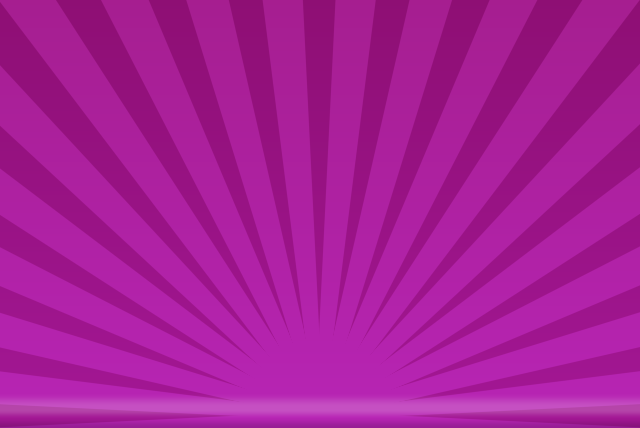
A WebGL 1 fragment shader for this background:

```glsl
precision highp float;

uniform vec2 u_resolution;

#define SUN_CENTER vec2(0.4987, 0.0285)
#define RAY_COUNT 36.0
#define RAY_START 0.2
#define RAY_SPREAD 0.0494
#define LIGHT_TOP vec3(0.650, 0.118, 0.565)
#define LIGHT_LOW vec3(0.720, 0.143, 0.710)
#define DARK_TOP vec3(0.557, 0.058, 0.455)
#define DARK_LOW vec3(0.640, 0.090, 0.585)
#define GLOW_STRENGTH 0.2
#define GLOW_HEIGHT 0.050
#define FLOOR_HEIGHT 0.026
#define FLOOR_SHADE 0.82

// Signed distance to the nearest wedge; negative inside
float rayDistance(vec2 p) {
  float sector = 6.283185 / RAY_COUNT;
  float angle = mod(atan(p.x, p.y) + 0.5 * sector, sector) - 0.5 * sector;
  vec2 local = length(p) * vec2(abs(sin(angle)), cos(angle));
  return local.x - RAY_SPREAD * (local.y - RAY_START);
}

// Soft horizontal band just above the floor
float horizonGlow(float y) {
  float upper = 1.0 - smoothstep(GLOW_HEIGHT, 0.082, y);
  float lower = smoothstep(0.021, 0.043, y);
  return upper * lower;
}

void main() {
  vec2 uv = gl_FragCoord.xy / u_resolution;
  float aspect = u_resolution.x / u_resolution.y;
  float pixel = 1.0 / u_resolution.y;

  // Rays fanning out around an open disc
  vec2 p = (uv - SUN_CENTER) * vec2(aspect, 1.0);
  float ray = 1.0 - smoothstep(-0.7 * pixel, 0.7 * pixel, rayDistance(p));
  vec3 lightColor = mix(LIGHT_LOW, LIGHT_TOP, uv.y);
  vec3 darkColor = mix(DARK_LOW, DARK_TOP, uv.y);
  vec3 color = mix(lightColor, darkColor, ray);

  // Horizon glow and shaded floor
  color = mix(color, vec3(1.0), GLOW_STRENGTH * horizonGlow(uv.y));
  color *= mix(FLOOR_SHADE, 1.0, smoothstep(0.0, FLOOR_HEIGHT, uv.y));

  gl_FragColor = vec4(color, 1.0);
}
```
